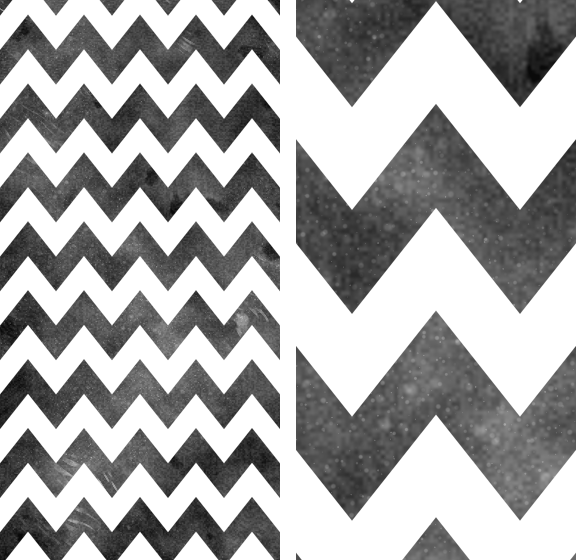
Left: the whole. Right: its middle third, enlarged.
Reproduce this pattern procedurally as a Shadertoy shader.

```glsl
// Charcoal zigzag bands with a worn, speckled chalkboard surface on white.
#define COLUMNS 5.0        // zigzag peaks across the width
#define PERIOD 0.2461      // vertical repeat, in canvas widths
#define AMPLITUDE 0.1263   // peak to valley height
#define TOP_PEAK 1.948     // height of the highest full dark peak
#define DARK_SHARE 0.503   // dark part of each repeat
#define BASE_TONE 0.262
#define CLOUD 0.46         // strength of the broad mottling
#define GRAIN 0.13         // strength of the fine grain
#define SPECKLE 0.20       // brightness of the dust spots
#define SCRATCH 0.22       // brightness of the scuffs

float hash(vec2 p) {
    return fract(sin(dot(p, vec2(127.1, 311.7))) * 43758.5453);
}

float noise(vec2 p) {
    vec2 i = floor(p), f = fract(p);
    f = f * f * (3.0 - 2.0 * f);
    return mix(mix(hash(i), hash(i + vec2(1, 0)), f.x),
               mix(hash(i + vec2(0, 1)), hash(i + vec2(1, 1)), f.x), f.y);
}

float fbm(vec2 p) {
    float sum = 0.0, gain = 0.5;
    for (int i = 0; i < 5; i++) {
        sum += gain * noise(p);
        p = mat2(1.6, 1.2, -1.2, 1.6) * p + 7.3;
        gain *= 0.5;
    }
    return sum;
}

// Signed distance to the nearest dark band, negative inside.
float zigzagBands(vec2 p) {
    float ridge = -2.0 * AMPLITUDE * abs(fract(p.x * COLUMNS) - 0.5);
    float row = (TOP_PEAK - p.y + ridge) / PERIOD;
    float t = fract(row - 0.5 * DARK_SHARE + 0.5) - 0.5;
    float slope = 2.0 * AMPLITUDE * COLUMNS;
    return (abs(t) - 0.5 * DARK_SHARE) * PERIOD / sqrt(1.0 + slope * slope);
}

// Soft round spots, one jittered in each cell.
float spots(vec2 p, float cells) {
    p *= cells;
    vec2 home = floor(p);
    float sum = 0.0;
    for (int y = -1; y <= 1; y++)
    for (int x = -1; x <= 1; x++) {
        vec2 cell = home + vec2(x, y);
        vec2 center = cell + vec2(hash(cell), hash(cell + 19.7));
        float size = hash(cell + 41.3);
        float radius = 0.08 + 0.32 * size * size;
        float spot = 1.0 - smoothstep(0.3 * radius, radius, length(p - center));
        sum = max(sum, spot * hash(cell + 73.1));
    }
    return sum;
}

// Thin streaks along a slightly bent diagonal.
float scuffs(vec2 p) {
    vec2 q = mat2(0.77, 0.64, -0.64, 0.77) * p + 0.05 * noise(p * 9.0);
    float streak = noise(q * vec2(16.0, 110.0));
    return smoothstep(0.58, 0.85, streak) * smoothstep(0.35, 0.65, fbm(p * 24.0));
}

float glow(vec2 p, vec2 center, float radius) {
    vec2 d = (p - center) / radius;
    return exp(-dot(d, d));
}

float wornTone(vec2 p) {
    float patches = fbm(p * 4.0 + 31.0);
    float tone = BASE_TONE + CLOUD * (fbm(p * 3.2 + 4.0) - 0.48);
    tone += 0.22 * (fbm(p * 17.0) - 0.48);
    tone += GRAIN * (noise(p * 190.0) - 0.5);

    // Broad light and shade: pale left and lower areas, dark top corners.
    float palePatch = glow(p, vec2(0.12, 1.48), 0.22) + glow(p, vec2(0.24, 0.22), 0.18);
    tone += 0.11 * palePatch + 0.06 * glow(p, vec2(0.55, 0.83), 0.22);
    float corner = smoothstep(0.25, 0.5, abs(p.x - 0.5)) * smoothstep(1.65, 2.0, p.y);
    tone -= 0.14 * corner + 0.09 * glow(p, vec2(0.5, 1.32), 0.16);

    // Dust, scuffs and ink blots gather in patches.
    float dust = smoothstep(0.34, 0.62, patches);
    tone += SPECKLE * dust * (0.7 * spots(p, 34.0) + 0.8 * spots(p + 3.0, 85.0));
    float wear = smoothstep(0.52, 0.68, fbm(p * 3.5 + 57.0)) + 0.7 * palePatch + corner;
    tone += SCRATCH * wear * scuffs(p);
    float blots = smoothstep(0.59, 0.70, fbm(p * 11.0 + 83.0));
    tone -= 0.17 * blots * smoothstep(0.4, 0.6, fbm(p * 2.5 + 12.0));
    return clamp(tone, 0.04, 0.8);
}

void mainImage(out vec4 fragColor, in vec2 fragCoord) {
    vec2 p = fragCoord / iResolution.xy * vec2(1.0, 2.0);
    float pixel = 1.0 / iResolution.x;
    float ink = 1.0 - smoothstep(-0.7 * pixel, 0.7 * pixel, zigzagBands(p));
    fragColor = vec4(vec3(mix(1.0, wornTone(p), ink)), 1.0);
}
```
